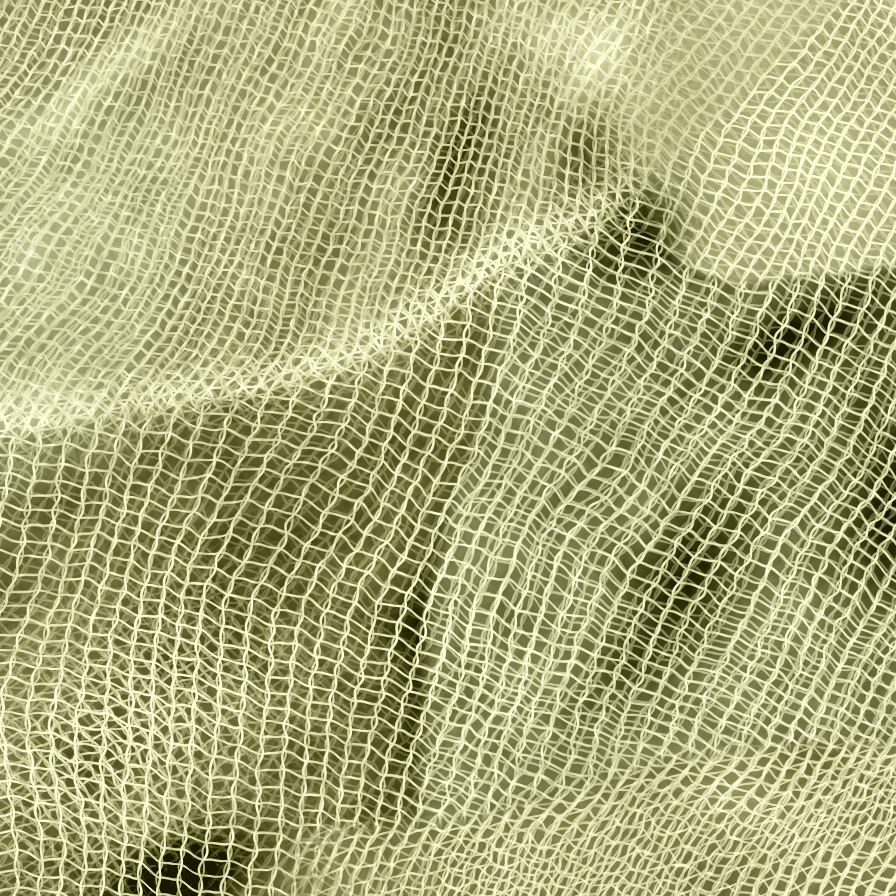
Write a Shadertoy shader that draws this texture.

```glsl
// Draped olive and cream knitted netting, folded over a shadowed second layer.

vec2 hashGradient(vec2 cell) {
    vec2 h = vec2(dot(cell, vec2(127.1, 311.7)), dot(cell, vec2(269.5, 183.3)));
    return 2.0 * fract(sin(h) * 43758.5) - 1.0;
}

float gradientNoise(vec2 p) {
    vec2 i = floor(p), f = fract(p);
    vec2 u = f * f * f * (f * (f * 6.0 - 15.0) + 10.0);
    vec2 e = vec2(1.0, 0.0);
    float low = mix(dot(hashGradient(i), f), dot(hashGradient(i + e), f - e), u.x);
    float high = mix(dot(hashGradient(i + e.yx), f - e.yx), dot(hashGradient(i + 1.0), f - 1.0), u.x);
    return mix(low, high, u.y);
}

vec2 noise2(vec2 p) {
    return vec2(gradientNoise(p), gradientNoise(p + 19.3));
}

// Soft elliptical patch, turned by an angle
float patchAt(vec2 p, vec2 center, vec2 radius, float angle) {
    float c = cos(angle), s = sin(angle);
    vec2 d = mat2(c, -s, s, c) * (p - center) / radius;
    return exp(-dot(d, d));
}

float thread(float dist, float width) {
    return 1.0 - smoothstep(width * 0.4, width * 1.2 + 0.4 / iResolution.y, dist);
}

// Loosely twisted upright pairs joined by a zigzag cross thread
float net(vec2 q, float width) {
    vec2 dx = dFdx(q), dy = dFdy(q);
    vec2 density = iResolution.y * vec2(length(vec2(dx.x, dy.x)), length(vec2(dx.y, dy.y)));
    density = max(density, vec2(1.0));
    float twist = 0.08 * sin(3.1416 * q.y + 2.4 * floor(q.x)) + 0.08 * gradientNoise(q * 0.6);
    float x = fract(q.x) - 0.5;
    float mainStrand = thread(abs(x - twist) / density.x, width);
    float looseStrand = 0.75 * thread(abs(x + twist) / density.x, width * 0.8);
    float zigzag = 0.6 * abs(fract(q.x * 0.5 + 0.25) - 0.5) + 0.3 * gradientNoise(q * 0.45 + 7.0);
    float cross = abs(fract(q.y + zigzag + 0.03 * sin(6.2832 * q.x)) - 0.5) / density.y;
    return max(max(mainStrand, looseStrand), 0.9 * thread(cross, width * 0.9));
}

vec3 oliveRamp(float t) {
    float blue = t - 0.208 + 0.06 * (1.0 - smoothstep(0.1, 0.4, t)) + 0.06 * smoothstep(0.85, 1.0, t);
    return vec3(t, t - 0.009, blue);
}

void mainImage(out vec4 fragColor, in vec2 fragCoord) {
    vec2 p = fragCoord / iResolution.xy;
    vec2 w = p + 0.035 * noise2(p * 4.0) + 0.01 * noise2(p * 11.0) + 0.003 * noise2(p * 40.0);

    // Fold outlines
    float x2 = w.x * w.x;
    float ridge = w.y - (0.52 + 0.02 * w.x + 0.45 * x2 + 0.1 * x2 * x2);
    float shelf = w.y - (0.69 + 0.1 * exp(-22.0 * max(w.x - 0.7, 0.0)));
    float hem = 0.07 + 0.1 * smoothstep(0.4, 0.9, w.x) - w.y;
    float slit = w.x - (0.51 + 0.05 * sin(6.0 * w.y + 3.6));
    float upper = smoothstep(-0.008, 0.008, ridge);
    float corner = smoothstep(-0.006, 0.01, shelf) * smoothstep(0.7, 0.8, w.x);
    float bottom = smoothstep(-0.01, 0.014, hem) * smoothstep(0.28, 0.4, w.x);
    float right = smoothstep(-0.008, 0.02, slit) * (1.0 - upper);
    float crest = exp(-pow((ridge - 0.014) / 0.036, 2.0)) * (1.0 - smoothstep(0.68, 0.8, w.x));
    float whiteFold = patchAt(p, vec2(0.12, 0.16), vec2(0.22, 0.13), 0.6);

    // Broad light and shadow behind the net
    float shade = mix(0.47, 0.59, upper) + 0.11 * right;
    shade += 0.16 * gradientNoise(w * vec2(7.0, 4.0) - w.yx * 3.0) + 0.1 * gradientNoise(w * 17.0);
    shade += 0.12 * upper * gradientNoise(vec2(22.0 * (w.x - 0.6 * w.y), 4.0 * w.y));
    shade += 0.16 * patchAt(p, vec2(0.07, 0.7), vec2(0.11, 0.26), -0.4);
    shade += 0.2 * patchAt(p, vec2(0.12, 0.92), vec2(0.17, 0.025), 0.65);
    shade += 0.24 * patchAt(p, vec2(0.64, 0.96), vec2(0.08, 0.07), 0.0);
    shade -= 0.28 * patchAt(p, vec2(0.51, 0.81), vec2(0.04, 0.11), -0.2);
    shade -= 0.22 * patchAt(p, vec2(0.66, 0.82), vec2(0.05, 0.07), 0.4);
    shade -= 0.3 * patchAt(p, vec2(0.72, 0.74), vec2(0.08, 0.05), 0.5);
    shade -= 0.34 * patchAt(p, vec2(0.9, 0.63), vec2(0.1, 0.04), 0.5);
    shade -= 0.27 * patchAt(p, vec2(0.76, 0.35), vec2(0.06, 0.14), -0.5);
    shade -= 0.28 * patchAt(p, vec2(1.0, 0.43), vec2(0.06, 0.12), 0.0);
    shade -= 0.3 * exp(-abs(slit) * 26.0) * (1.0 - right) * patchAt(p, vec2(0.53, 0.27), vec2(0.12, 0.16), 0.0);
    shade -= 0.5 * patchAt(p, vec2(0.19, 0.02), vec2(0.08, 0.04), 0.3);
    shade = mix(shade, 0.75 + 0.14 * gradientNoise(w * 6.0), corner);
    shade = mix(shade, 0.6 + 0.16 * gradientNoise(w * 8.0), bottom);
    shade += 0.08 * crest + 0.05 * whiteFold;

    // Each draped sheet bends its own grid
    float upperNet = net(vec2(60.0 * (w.x - 0.7 * (w.y - 0.5) * (1.05 - w.x)), 64.0 * (w.y + 0.28 * w.x)), 0.0015);
    float lowerNet = net(vec2(42.0 * (w.x - (0.06 + 0.36 * w.x) * w.y + 0.02 * sin(8.0 * w.y)),
                              53.0 * (w.y + 0.18 * w.x + 0.22 * x2)), 0.0016);
    float cornerNet = net(vec2(60.0 * (w.x + 0.6 * w.y), 68.0 * (w.y + 0.3 * w.x)), 0.0012);
    float bottomNet = net(vec2(50.0 * (w.x - 0.5 * w.y), 66.0 * (w.y - 0.16 * w.x)), 0.0015);
    float crestNet = net(vec2(46.0 * (w.x + 0.7 * w.y), 70.0 * (w.y - 0.5 * w.x)), 0.0015);
    float backNet = net(vec2(51.0 * (w.x - 0.6 * w.y), 58.0 * (w.y + 0.5 * w.x)) + 0.6 * noise2(w * 9.0), 0.0015);

    float front = mix(lowerNet, 0.9 * upperNet, upper);
    front = mix(front, 0.45 * cornerNet, corner);
    front = mix(front, 0.9 * bottomNet, bottom);
    front = max(front, crestNet * max(0.9 * crest, 0.85 * whiteFold));

    // Layer the threads over their dimmer underside
    float backStrength = 0.16 + 0.12 * right + 0.06 * bottom;
    float tone = shade - 0.03 + backStrength * (backNet - 0.25) + 0.06 * gradientNoise(p * 110.0);
    float glint = 0.9 + 0.1 * gradientNoise(p * 5.0) + 0.2 * gradientNoise(p * 75.0);
    glint += 0.11 * whiteFold + 0.05 * crest - 0.03 * upper * (1.0 - crest) * (1.0 - corner);
    tone = mix(tone, max(glint, tone), 0.94 * front);
    tone = 0.74 + 1.21 * (tone - 0.7);

    // Cool tint on the paler green folds
    float cool = max(0.6 * right * (1.0 - corner) * (1.0 - bottom),
                     patchAt(p, vec2(0.04, 0.68), vec2(0.12, 0.2), -0.4));
    vec3 color = oliveRamp(clamp(tone, 0.1, 1.0)) + cool * (1.0 - front) * vec3(-0.025, 0.004, 0.02);
    fragColor = vec4(clamp(color, 0.0, 1.0), 1.0);
}
```
